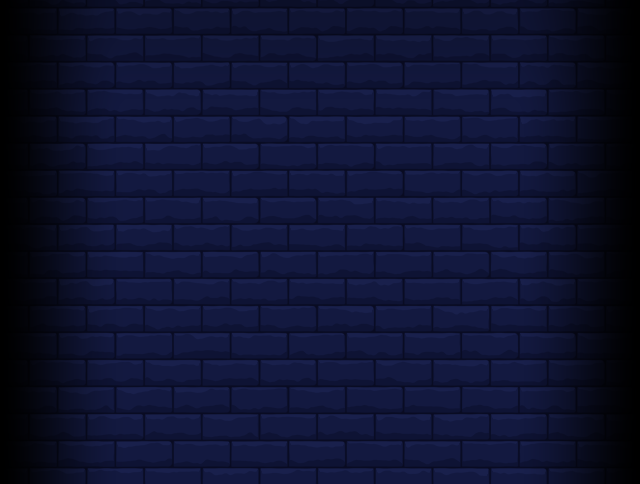
Give the GLSL for this texture, as a WebGL 1 fragment shader.

```glsl
precision highp float;
uniform vec2 u_resolution;

float hash(vec2 p) {
  return fract(sin(dot(p, vec2(127.1, 311.7))) * 43758.5453);
}

// One-dimensional noise with flat plateaus and steep steps
float chipNoise(float x, float seed) {
  float i = floor(x);
  float blend = smoothstep(0.1, 0.9, fract(x));
  return mix(hash(vec2(i, seed)), hash(vec2(i + 1.0, seed)), blend);
}

float raggedEdge(float x, float seed) {
  return 0.72 * chipNoise(x * 2.3, seed) + 0.28 * chipNoise(x * 5.5, seed + 3.7);
}

float roundedBox(vec2 p, vec2 halfSize, float radius) {
  vec2 d = abs(p) - halfSize + radius;
  return length(max(d, 0.0)) + min(max(d.x, d.y), 0.0) - radius;
}

// 1 where the distance is negative, with a soft edge
float fill(float d, float soft) {
  return 1.0 - smoothstep(-soft, soft, d);
}

void main() {
  vec2 uv = gl_FragCoord.xy / u_resolution;
  float soft = 0.8 * 17.89 / u_resolution.y;

  // Running bond: rows counted from the top, odd rows moved by half a brick
  vec2 grid = vec2(uv.x * 11.1, (1.0 - uv.y) * 17.89 - 0.28);
  float row = floor(grid.y);
  grid.x += 0.5 * mod(row, 2.0);
  vec2 id = vec2(floor(grid.x), row);
  vec2 local = (fract(grid) - 0.5) * vec2(2.126, 1.0);
  float seed = 1.0 + floor(hash(id + 5.0) * 900.0);

  // Brick outline, its right corners worn more than its left ones
  float wobble = 0.014 * (chipNoise(local.x * 3.0 + 9.0, seed + 0.5) - 0.5);
  float wear = hash(id + 31.0);
  float radius = local.x > 0.0 ? mix(0.03, 0.17, wear * wear) : 0.04;
  float brick = roundedBox(local + vec2(0.0, wobble), vec2(1.037, 0.468), radius);

  // Ragged lit band above, shadow band below and hairline shaded sides
  float top = local.y + 0.468;
  float bottom = 0.468 - local.y;
  float side = 1.037 - abs(local.x);
  float litDepth = 0.03 + 0.3 * raggedEdge(local.x + 4.0, seed) * mix(0.5, 1.0, hash(id + 17.0));
  litDepth *= smoothstep(0.0, 0.1, side);
  float shadeDepth = 0.06 + 0.27 * raggedEdge(local.x + 8.0, seed + 11.3);
  float sideDepth = 0.05 * raggedEdge(local.y + 5.0, seed + 23.1 + sign(local.x)) - 0.01;

  vec3 mortar = vec3(0.034, 0.045, 0.135);
  vec3 shade = vec3(0.054, 0.073, 0.202);
  vec3 face = vec3(0.074, 0.098, 0.250);
  vec3 lit = vec3(0.098, 0.126, 0.300);

  vec3 surface = mix(face, lit, fill(top - litDepth, soft));
  surface = mix(surface, shade, fill(min(bottom - shadeDepth, side - sideDepth), soft));
  vec3 color = mix(mortar, surface, fill(brick, soft));

  // Darkness closing in from the sides and faintly from the top
  float edge = min(uv.x, 1.0 - uv.x);
  color *= pow(smoothstep(0.0, 0.2, edge), 0.85);
  color *= mix(0.78, 1.0, smoothstep(0.0, 0.25, 1.0 - uv.y));

  gl_FragColor = vec4(color, 1.0);
}
```
